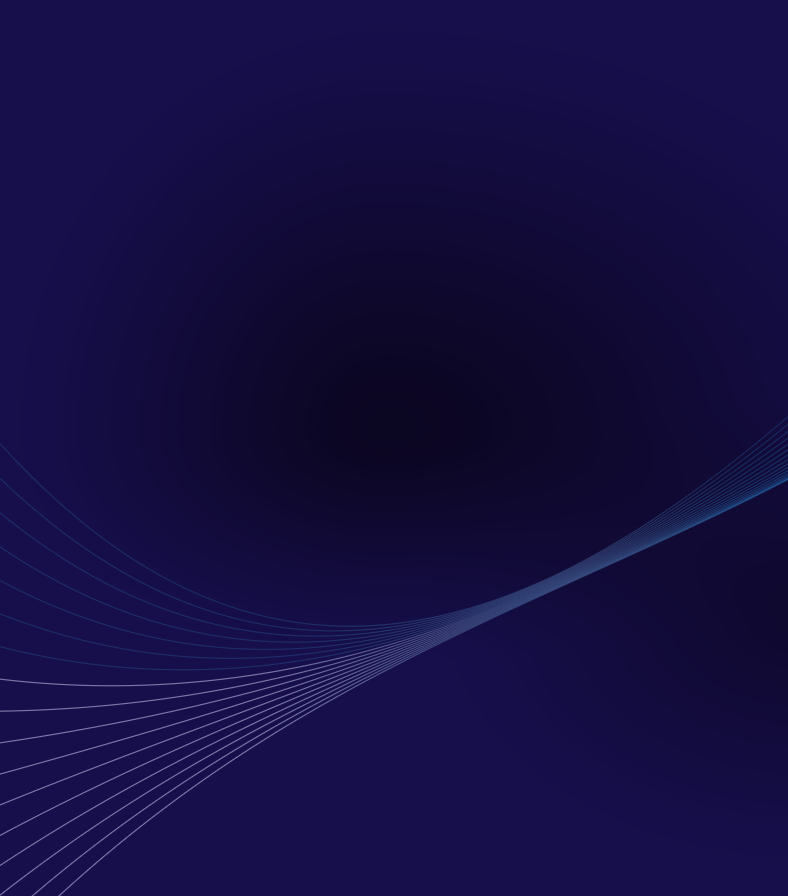
This background is drawn by a Shadertoy shader. Its source:

```glsl
// Draws a ribbon of fine crossing lines over a deep indigo field with soft dark pools.

#define LINE_COUNT 17
#define TEAL_LINES 7
#define LINE_WIDTH 0.0013
#define INDIGO vec3(0.087, 0.058, 0.296)
#define NIGHT vec3(0.042, 0.020, 0.125)
#define TEAL vec3(0.15, 0.38, 0.60)
#define LAVENDER vec3(0.74, 0.74, 0.90)
#define STEEL vec3(0.27, 0.39, 0.60)
#define AZURE vec3(0.12, 0.35, 0.60)

// Soft pool with separate radii: left, right, down, up. 1 at its centre, 0 outside.
float pool(vec2 p, vec2 centre, vec4 radii) {
    vec2 d = p - centre;
    vec2 radius = vec2(d.x < 0.0 ? radii.x : radii.y,
                       d.y < 0.0 ? radii.z : radii.w);
    d /= radius;
    float r = min(sqrt(dot(d, d) + 0.006), 1.0);
    return 1.0 - mix(r, smoothstep(0.0, 1.0, r), 0.5);
}

// Cubic with coefficients in rising order: x = value, y = slope.
vec2 cubic(vec4 c, float x) {
    return vec2(c.x + x * (c.y + x * (c.z + x * c.w)),
                c.y + x * (2.0 * c.z + 3.0 * x * c.w));
}

vec3 background(vec2 uv) {
    float mainPool = pool(uv, vec2(0.49, 0.52), vec4(0.49, 0.76, 0.26, 0.47));
    float sidePool = 0.68 * pool(uv, vec2(1.03, 0.32), vec4(0.50, 0.50, 0.30, 0.24));
    float darkness = 1.0 - (1.0 - mainPool) * (1.0 - sidePool);
    return mix(INDIGO, NIGHT, darkness);
}

// Colour and opacity of one line, shifting from left to right.
vec4 lineTint(int index, float t, float x) {
    vec4 left = index < TEAL_LINES ? vec4(TEAL, 0.36) : vec4(LAVENDER, 0.60);
    vec4 middle = vec4(STEEL, 0.50);
    vec4 right = vec4(AZURE, mix(0.35, 0.62, t));
    vec4 tint = mix(left, middle, smoothstep(0.30, 0.68, x));
    return mix(tint, right, smoothstep(0.72, 1.0, x));
}

void mainImage(out vec4 fragColor, in vec2 fragCoord) {
    vec2 uv = fragCoord / iResolution.xy;
    float pixel = 1.0 / iResolution.y;
    float aspect = iResolution.x / iResolution.y;
    vec3 colour = background(uv);

    // The two outer curves of the ribbon
    vec2 upper = cubic(vec4(0.505, -0.973, 1.280, -0.277), uv.x);
    vec2 lower = cubic(vec4(-0.064, 0.905, -0.680, 0.304), uv.x);

    // Lines between them, packed toward the lower curve on the right
    float packing = mix(0.1, 1.0, smoothstep(0.6, 1.0, uv.x));
    for (int i = 0; i < LINE_COUNT; i++) {
        float t = float(i) / float(LINE_COUNT - 1);
        vec2 curve = mix(upper, lower, t + packing * t * (1.0 - t));
        float dist = abs(uv.y - curve.x) / length(vec2(1.0, curve.y / aspect));
        float cover = clamp((0.5 * (LINE_WIDTH + pixel) - dist) / pixel,
                            0.0, min(1.0, LINE_WIDTH / pixel));
        vec4 tint = lineTint(i, t, uv.x);
        colour = mix(colour, tint.rgb, tint.a * cover);
    }

    fragColor = vec4(colour, 1.0);
}
```
